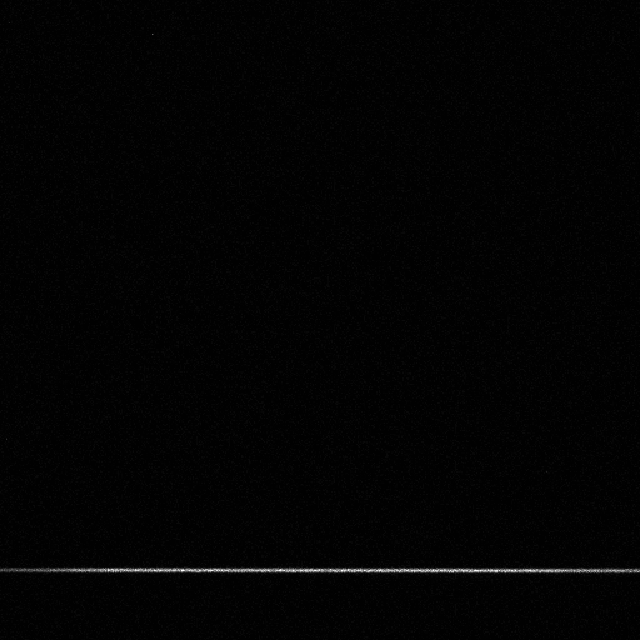
This background is drawn by a three.js fragment shader. Its source:

```glsl
// A thin grainy white line glowing low across a near-black, faintly noisy field.
varying vec2 vUv;

float hash(vec2 p) {
  vec3 q = fract(vec3(p.xyx) * 0.1031);
  q += dot(q, q.yzx + 33.33);
  return fract((q.x + q.y) * q.z);
}

// Sparse soft dots, one candidate per grid cell
float specks(vec2 uv) {
  vec2 cell = floor(uv * 12.0);
  vec2 center = (cell + 0.1 + 0.8 * vec2(hash(cell + 3.7), hash(cell + 9.2))) / 12.0;
  float present = step(0.95, hash(cell + 21.4));
  float strength = mix(0.1, 0.4, hash(cell + 5.1));
  return present * strength * (1.0 - smoothstep(0.0004, 0.0016, distance(uv, center)));
}

void main() {
  vec2 grainCell = floor(vUv * 512.0);
  float grain = hash(grainCell);

  // Dark field with faint grain
  float light = 0.004 + 0.035 * pow(grain, 6.0);
  light += specks(vUv);

  // Line: slight tilt, ragged edge, dimmer towards the ends
  float lineY = mix(0.1092, 0.1082, vUv.x);
  float offset = vUv.y - lineY + 0.001 * (hash(grainCell + 71.0) - 0.5);
  float core = exp(-pow(offset / 0.0025, 2.0));
  float halo = exp(-abs(offset) / 0.0035);
  float ends = mix(0.4, 1.0, smoothstep(0.0, 0.22, vUv.x));
  ends *= 1.0 - 0.25 * smoothstep(0.78, 1.0, vUv.x);
  float sparkle = 0.55 + 0.55 * hash(grainCell + 137.0);
  light += ends * (0.85 * core * sparkle + 0.12 * halo * pow(grain, 3.0));

  gl_FragColor = vec4(vec3(min(light, 1.0)), 1.0);
}
```
